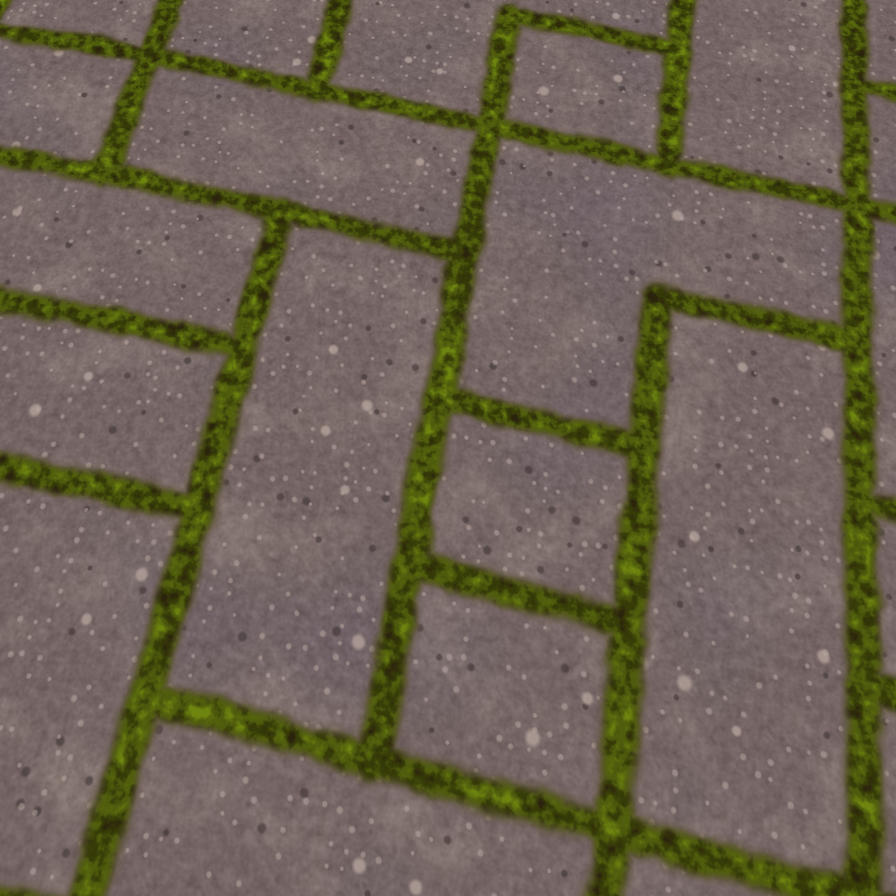
Reproduce this texture procedurally as a WebGL 1 fragment shader.

```glsl
precision highp float;
// Grey concrete pavers seen at an angle, with moss growing in the joints.

uniform vec2 u_resolution;

const vec3 STONE = vec3(0.455, 0.395, 0.392);
const vec3 STONE_LIGHT = vec3(0.515, 0.455, 0.440);
const vec3 STONE_COOL = vec3(0.425, 0.375, 0.405);
const vec3 CHIP = vec3(0.72, 0.65, 0.62);
const vec3 PIT = vec3(0.24, 0.20, 0.20);
const vec3 RIM = vec3(0.37, 0.33, 0.23);
const vec3 SOIL = vec3(0.17, 0.14, 0.05);
const vec3 MOSS_DARK = vec3(0.21, 0.23, 0.03);
const vec3 MOSS = vec3(0.31, 0.36, 0.05);
const vec3 MOSS_BRIGHT = vec3(0.43, 0.52, 0.06);

const float TILT = 0.515;          // growth of the cells towards the viewer
const float COLUMN_WIDTH = 0.1908; // width of a cell at the far edge
const float ROW_ASPECT = 0.78;     // height of a cell over its width
const vec2 JOINT_HALF = vec2(0.067, 0.052); // upright, level
const float JOINT_WEAR = 0.034;
const float EDGE_BLUR = 0.024;

vec2 hash2(vec2 p) {
  vec2 q = vec2(dot(p, vec2(127.1, 311.7)), dot(p, vec2(269.5, 183.3)));
  return fract(sin(q) * 43758.55);
}

float corner(vec2 cell, vec2 f, vec2 o) {
  return dot(hash2(cell + o) * 2.0 - 1.0, f - o);
}

float gradientNoise(vec2 p) {
  vec2 i = floor(p), f = p - i;
  vec2 s = f * f * f * (f * (f * 6.0 - 15.0) + 10.0);
  return mix(mix(corner(i, f, vec2(0, 0)), corner(i, f, vec2(1, 0)), s.x),
             mix(corner(i, f, vec2(0, 1)), corner(i, f, vec2(1, 1)), s.x), s.y);
}

float fbm(vec2 p) {
  return gradientNoise(p) + 0.5 * gradientNoise(p * 2.1 + 7.3)
       + 0.25 * gradientNoise(p * 4.3 + 19.1);
}

// One soft dot in a random share of the grid cells.
float specks(vec2 p, float share, float radius) {
  vec2 cell = floor(p);
  vec2 r = hash2(cell + 41.0);
  vec2 centre = 0.3 + 0.4 * hash2(cell);
  float size = radius * (0.55 + 0.45 * r.y);
  return step(r.x, share) * (1.0 - smoothstep(size * 0.4, size, length(p - cell - centre)));
}

// Canvas to paving grid: x counts columns, y counts rows towards the viewer.
vec2 toPaving(vec2 uv) {
  float t = 1.0 - uv.y;
  float depth = 1.0 + TILT * t;
  float bend = max(0.3 - uv.x, 0.0);
  float column = 4.0 + (uv.x - 0.953 - 0.013 * t) / (COLUMN_WIDTH * depth);
  float row = (0.81 + 8.33 * t - 1.67 * uv.x) / depth - 0.8 * bend * bend;
  return vec2(column, row);
}

// Bond: is there a joint on the left side of this cell?
bool hasUpright(vec2 c) {
  if (c.y == 1.0) return mod(c.x, 2.0) == 0.0;
  if (c.x == 0.0) return c.y < 2.0;
  if (c.x == 2.0) return c.y >= 0.0 && c.y < 5.0;
  return true;
}

// Bond: is there a joint on the far side of this cell?
bool hasLevel(vec2 c) {
  if (c.x < 0.0) return true;
  if (mod(c.x, 2.0) == 0.0) return c.y != (c.x == 0.0 ? 5.0 : 2.0);
  float row = mod(c.y, 6.0);
  return row == 1.0 || row == 2.0 || row == 5.0;
}

// Signed distance to the nearest joint, negative inside it.
float jointDistance(vec2 p) {
  vec2 scale = vec2(1.0, ROW_ASPECT), base = floor(p);
  float d = 1.0;
  for (int j = -1; j <= 1; j++) {
    for (int i = -1; i <= 1; i++) {
      vec2 c = base + vec2(float(i), float(j));
      vec2 q = p - c, along = clamp(q, 0.0, 1.0);
      if (hasUpright(c)) d = min(d, length((q - vec2(0.0, along.y)) * scale) - JOINT_HALF.x);
      if (hasLevel(c)) d = min(d, length((q - vec2(along.x, 0.0)) * scale) - JOINT_HALF.y);
    }
  }
  return d;
}

void main() {
  vec2 p = toPaving(gl_FragCoord.xy / u_resolution);
  vec2 g = p * vec2(1.0, ROW_ASPECT);
  float d = jointDistance(p) + JOINT_WEAR * fbm(g * 5.0);

  // Stone: broad stains, fine grain, pale chips and dark pits
  vec3 stone = mix(STONE, STONE_LIGHT, smoothstep(-0.15, 0.55, fbm(g * 3.0 + 4.0)));
  stone = mix(stone, STONE_COOL, 0.6 * smoothstep(0.0, 0.5, gradientNoise(g * 1.3 + 31.0)));
  stone += 0.075 * fbm(g * 22.0) + 0.04 * gradientNoise(g * 55.0);
  stone = mix(stone, PIT, 0.6 * specks(g * 8.0 + 3.7, 0.16, 0.22));
  stone = mix(stone, CHIP, 0.55 * specks(g * 15.0, 0.30, 0.28));
  stone = mix(stone, CHIP, 0.75 * specks(g * 5.0 + 9.2, 0.09, 0.22));

  // Moss: tufts over dark soil, thinner in patches
  float tuft = fbm(g * 15.0 + 11.0) + 0.3 * gradientNoise(g * 2.2 + 5.0);
  vec3 moss = mix(SOIL, MOSS_DARK, smoothstep(-0.55, -0.2, tuft));
  moss = mix(moss, MOSS, smoothstep(-0.2, 0.12, tuft));
  moss = mix(moss, MOSS_BRIGHT, smoothstep(0.1, 0.55, tuft) * smoothstep(0.0, -0.045, d));

  // Dirty rim between stone and moss
  vec3 color = mix(RIM, stone, smoothstep(-0.01, 0.045, d));
  color = mix(moss, color, smoothstep(-EDGE_BLUR, EDGE_BLUR, d));
  gl_FragColor = vec4(color, 1.0);
}
```
